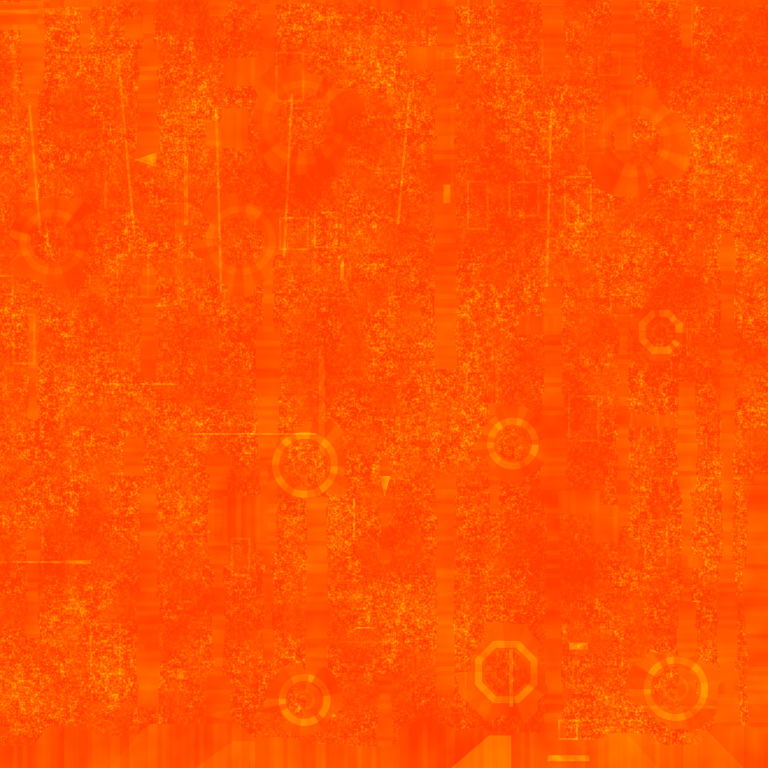
A WebGL 1 fragment shader for this pattern:

```glsl
precision highp float;
// Worn orange sheet of machine panels: cloudy grain crossed by smeared gutters,
// with scattered rings, bars, frames and scratches. Every layer only shifts the
// green channel, which moves the colour from red-orange towards amber.
uniform vec2 u_resolution;
#define BASE_GREEN 0.314
#define CLOUD_CONTRAST 0.13
#define GRAIN_CONTRAST 0.13
#define SMEAR_CONTRAST 0.13
#define GRAIN_SCALE 330.0
#define COLUMNS 13.0
#define RING_GLOW 0.14
#define BLOCK_COUNT 18
#define BAR_COUNT 90
#define FRAME_COUNT 20
#define SCRATCH_COUNT 6
#define SEED 3.0

float hash(vec2 p) {
  vec3 q = fract(p.xyx * 0.1031);
  q += dot(q, q.yzx + 33.33);
  return fract((q.x + q.y) * q.z);
}
vec2 hash2(vec2 p) { return vec2(hash(p), hash(p + vec2(17.0, 59.0))); }
float cornerSlope(vec2 cell, vec2 offset) {
  float angle = 6.2832 * hash(cell);
  return dot(vec2(cos(angle), sin(angle)), offset);
}
// Gradient noise, roughly -1 to 1.
float noise(vec2 p) {
  vec2 i = floor(p), f = p - i, e = vec2(1.0, 0.0);
  vec2 u = f * f * f * (f * (f * 6.0 - 15.0) + 10.0);
  float low = mix(cornerSlope(i, f), cornerSlope(i + e, f - e), u.x);
  float high = mix(cornerSlope(i + e.yx, f - e.yx), cornerSlope(i + 1.0, f - 1.0), u.x);
  return 1.4 * mix(low, high, u.y);
}
float clouds(vec2 p) {
  float sum = 0.0, gain = 0.6;
  for (int i = 0; i < 4; i++) {
    sum += gain * noise(p);
    p = p * 2.1 + 13.7;
    gain *= 0.65;
  }
  return sum;
}
// Flat random steps along one axis, 0 to 1.
float stripes(float t, float seed) {
  float i = floor(t);
  return mix(hash(vec2(i, seed)), hash(vec2(i + 1.0, seed)), smoothstep(0.6, 1.0, t - i));
}
float smear(float t, float seed) {
  return 0.014 + SMEAR_CONTRAST * (0.5 * stripes(t * 165.0, seed) + 0.5 * stripes(t * 38.0, seed + 50.0) - 0.5);
}
// Coverage of a signed distance with a one-pixel soft edge.
float fill(float d) {
  float px = 0.7 / min(u_resolution.x, u_resolution.y);
  return 1.0 - smoothstep(-px, px, d);
}
float box(vec2 p, vec2 halfSize) {
  vec2 d = abs(p) - halfSize;
  return length(max(d, 0.0)) + min(max(d.x, d.y), 0.0);
}
// Fine speckle, stronger in some patches and skewed to the bright side.
float grain(vec2 p, float cloud) {
  float n = noise(p * GRAIN_SCALE) + 0.8 * noise(p * GRAIN_SCALE * 0.47 + 31.0) + 0.6 * noise(p * 70.0);
  float patchy = 0.3 + 0.8 * smoothstep(-0.45, 0.5, cloud + 0.6 * noise(p * 27.0 + 5.0));
  n += 0.6 * max(n - 0.2, 0.0) - 0.08;
  return GRAIN_CONTRAST * patchy * n + 0.03 * (stripes(p.x * 21.0, 4.0) - 0.5);
}
// Gutters between panels, smeared blocks and the padded sheet borders.
float gutters(vec2 p, float g) {
  float col = floor(p.x * COLUMNS), piece = floor(p.y * 7.0 + 3.0 * hash(vec2(col, 5.0)));
  vec2 h = hash2(vec2(col, piece + 40.0));
  float centre = (col + 0.3 + 0.4 * hash(vec2(col, 9.0))) / COLUMNS;
  float lane = fill(abs(p.x - centre) - 0.003 - 0.011 * h.y - 0.004 * stripes(p.y * 70.0, col));
  g = mix(g, smear(p.y, col), lane * step(0.45, h.x));
  for (int i = 0; i < BLOCK_COUNT; i++) {
    vec2 id = vec2(float(i), 500.0 + SEED), v = p - hash2(id);
    float along = hash(id + 2.0) < 0.5 ? p.x : p.y;
    g = mix(g, smear(along, id.x + 150.0), fill(box(v, 0.007 + 0.024 * hash2(id + 4.0))));
  }
  float side = fill(0.965 + 0.01 * stripes(p.y * 30.0, 2.0) - p.x) * fill(p.y - 0.37);
  float foot = 0.025 + 0.035 * stripes(p.x * 15.0, 8.0), head = 0.985 + 0.015 * stripes(p.x * 12.0, 6.0);
  g = mix(g, smear(p.y, 71.0), side);
  g = mix(g, smear(p.x, 83.0), max(fill(p.y - foot), fill(head - p.y)));
  float cell = floor(p.x * 9.0), u = p.x * 9.0 - cell;
  vec2 k = hash2(vec2(cell, 14.0));
  float slope = k.x < 0.5 ? 1.0 - 1.4 * u : 1.4 * u - 0.4;
  float wedge = fill(p.y - (0.025 + 0.045 * k.y) * min(slope * 1.6, 1.0));
  return g + 0.16 * wedge * smoothstep(0.0, 0.02, min(u, 1.0 - u)) * smoothstep(0.3, 0.7, hash(vec2(cell, 22.0)));
}
// Rings in fans of smeared facets; larger, but fainter, near the top.
float rings(vec2 p, float g) {
  for (int i = 0; i < 16; i++) {
    vec2 id = vec2(mod(float(i), 4.0), floor(float(i) / 4.0));
    vec2 c = (id + 0.25 + 0.5 * hash2(id + SEED)) / 4.0, v = p - c, a = abs(v);
    float octagon = max(max(a.x, a.y), 0.7071 * (a.x + a.y));
    float r = mix(length(v), octagon, step(0.72, hash(id + 61.0)));
    float high = smoothstep(0.5, 0.75, c.y), shown = step(0.2, hash(id + 47.0));
    float radius = mix(0.018, 0.04, sqrt(hash(id + 33.0))) * (1.0 + 0.4 * high);
    float sector = (atan(v.y, v.x + 1e-5) / 6.2832 + 0.5) * 26.0, facet = stripes(sector, id.x + 9.0 * id.y);
    float fan = fill(r - radius * (1.1 + 0.7 * stripes(sector * 0.5, float(i)))) * fill(0.75 * radius - r);
    g = mix(g, 0.13 * (facet - 0.45), 0.9 * fan * shown);
    float band = fill(abs(r - radius) - 0.0045) + 0.4 * fill(abs(r - 0.4 * radius) - 0.002);
    g += shown * RING_GLOW * (1.0 - 0.75 * high) * band * (0.5 + 0.7 * facet);
  }
  return g;
}
// Straight bars (some tapered), thin frames and long tilted scratches.
float marks(vec2 p) {
  float sum = 0.0, wear = 0.75 + 0.6 * noise(p * 90.0);
  for (int i = 0; i < BAR_COUNT; i++) {
    vec2 id = vec2(float(i), 200.0 + SEED), h = hash2(id + 7.0), v = p - hash2(id);
    v = hash(id + 3.0) < 0.5 ? v : v.yx;
    vec2 size = vec2(0.012 + 0.08 * pow(h.x, 4.0), 0.001 + 0.0045 * h.y * h.y);
    size.y *= clamp(1.0 + step(0.75, hash(id + 11.0)) * v.x / size.x, 0.2, 2.0);
    sum += fill(box(v, size)) * (0.035 + 0.26 * pow(hash(id + 5.0), 3.0)) * wear;
  }
  for (int i = 0; i < FRAME_COUNT; i++) {
    vec2 id = vec2(float(i), 300.0 + SEED), size = 0.011 + vec2(0.01, 0.025) * hash2(id + 9.0);
    sum += fill(abs(box(p - hash2(id), size)) - 0.0014) * (0.04 + 0.1 * hash(id + 4.0)) * wear;
  }
  for (int i = 0; i < SCRATCH_COUNT; i++) {
    vec2 id = vec2(float(i), 400.0 + SEED), h = hash2(id);
    vec2 v = p - vec2((float(i) + h.x) * 0.12, 0.58 + 0.16 * h.y);
    vec2 along = vec2(0.3 * (hash(id + 6.0) - 0.5), 1.0) * mix(0.14, 0.27, hash(id + 8.0));
    float d = length(v - along * clamp(dot(v, along) / dot(along, along), 0.0, 1.0));
    sum += (0.14 * fill(d - 0.0017) + 0.035 * exp(-d * 260.0)) * wear;
  }
  return sum;
}
void main() {
  vec2 p = gl_FragCoord.xy / u_resolution;
  float cloud = clouds(p * 6.0 + SEED);
  float shift = rings(p, gutters(p, grain(p, cloud))) + marks(p);
  gl_FragColor = vec4(1.0, clamp(BASE_GREEN + CLOUD_CONTRAST * cloud + shift, 0.235, 0.68), 0.0, 1.0);
}
```
